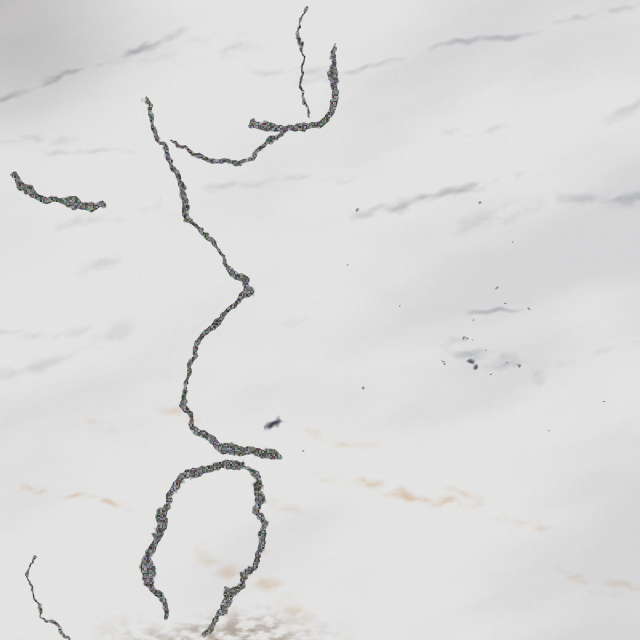
Give the GLSL for this texture, as a WebGL 1 fragment shader.

```glsl
precision highp float;
// Pale polished marble with soft grey and ochre veins and grainy dark cracks.
uniform vec2 u_resolution;

vec2 hash2(vec2 p) {
  vec3 q = fract(p.xyx * vec3(0.1031, 0.1030, 0.0973));
  q += dot(q, q.yzx + 33.33);
  return fract((q.xx + q.yz) * q.zy);
}

float cornerSlope(vec2 cell, vec2 offset) {
  float angle = 6.2832 * hash2(cell + 57.0).x;
  return dot(vec2(cos(angle), sin(angle)), offset);
}

// Gradient noise, roughly -0.7 to 0.7
float noise(vec2 p) {
  vec2 i = floor(p), f = fract(p), e = vec2(1.0, 0.0);
  vec2 u = f * f * f * (f * (f * 6.0 - 15.0) + 10.0);
  return mix(mix(cornerSlope(i, f), cornerSlope(i + e, f - e), u.x),
             mix(cornerSlope(i + e.yx, f - e.yx), cornerSlope(i + 1.0, f - 1.0), u.x), u.y);
}

float fbm(vec2 p) {
  float sum = 0.0, amp = 1.0;
  for (int i = 0; i < 4; i++) {
    sum += amp * noise(p);
    p = p * 2.03 + 7.1;
    amp *= 0.5;
  }
  return sum;
}

vec2 warp(vec2 p, float scale) {
  return vec2(noise(p * scale), noise(p * scale + 31.7));
}

// Distance to a segment, and the position along it
vec2 segment(vec2 p, vec2 a, vec2 b) {
  vec2 ab = b - a;
  float t = clamp(dot(p - a, ab) / dot(ab, ab), 0.0, 1.0);
  return vec2(length(p - a - ab * t), t);
}

// Soft streak that fades out at both ends
float vein(vec2 p, vec2 a, vec2 b, float width) {
  vec2 s = segment(p, a, b);
  return (1.0 - smoothstep(0.0, width, s.x)) * sqrt(max(sin(3.1416 * s.y), 0.0));
}

// Distance to a bent crack from a to b, pulled towards c
float crack(vec2 p, vec2 a, vec2 c, vec2 b, float width) {
  float d = 9.0;
  vec2 last = a;
  for (int i = 1; i <= 9; i++) {
    float t = float(i) / 9.0;
    vec2 next = mix(mix(a, c, t), mix(c, b, t), t);
    d = min(d, segment(p, last, next).x);
    last = next;
  }
  return d - width;
}

void main() {
  vec2 p = gl_FragCoord.xy / u_resolution.y;
  float pixel = 1.0 / u_resolution.y;
  vec2 slant = vec2(p.x * 0.95 + p.y * 0.3, p.y * 0.95 - p.x * 0.3);

  // Clouded ground, greyer to the right and in the upper left corner
  float cloud = fbm(slant * vec2(1.8, 5.0) + 3.0);
  float shade = smoothstep(-0.15, 0.85, cloud + 0.45 * smoothstep(0.5, 1.1, p.x));
  vec3 color = mix(vec3(0.892, 0.891, 0.889), vec3(0.836, 0.837, 0.843), shade);
  color -= vec3(0.10, 0.105, 0.11) * (1.0 - smoothstep(0.0, 0.3, length(p - vec2(0.0, 1.0))));
  color += 0.008 * noise(p * 130.0);

  // Grey veins, rising to the right
  vec2 q = p + 0.03 * warp(p, 7.0) + 0.009 * warp(p, 38.0);
  float patchy = smoothstep(-0.35, 0.5, fbm(slant * vec2(14.0, 40.0)));
  float grey = vein(q, vec2(-0.06, 0.82), vec2(0.30, 0.96), 0.010);
  grey += 0.6 * vein(q, vec2(0.45, 0.87), vec2(1.05, 1.0), 0.008);
  grey += 0.8 * vein(q, vec2(0.55, 0.65), vec2(0.82, 0.72), 0.013);
  grey += 0.6 * vein(q, vec2(0.86, 0.685), vec2(1.1, 0.69), 0.02);
  grey += 0.7 * vein(q, vec2(0.70, 0.515), vec2(0.87, 0.505), 0.008);
  grey += 0.7 * vein(q, vec2(0.68, 0.47), vec2(0.86, 0.41), 0.020);
  for (int i = 0; i < 16; i++) {
    vec2 h = hash2(vec2(float(i), 4.0)), k = hash2(vec2(float(i), 19.0));
    vec2 start = vec2(h.x * 1.1 - 0.15, 0.36 + 0.6 * h.y);
    vec2 span = (0.06 + 0.2 * k.x) * vec2(1.0, 0.55 * k.y - 0.08);
    grey += 0.38 * vein(q, start, start + span, 0.006 + 0.012 * k.y);
  }
  color -= vec3(0.21, 0.20, 0.185) * min(grey, 1.0) * patchy;

  // Ochre veins, falling to the right
  float ochre = vein(q, vec2(0.03, 0.245), vec2(0.21, 0.20), 0.008);
  ochre += 0.9 * vein(q, vec2(0.48, 0.265), vec2(0.88, 0.17), 0.013);
  ochre += 0.7 * vein(q, vec2(0.31, 0.15), vec2(0.48, 0.02), 0.020);
  for (int i = 0; i < 9; i++) {
    vec2 h = hash2(vec2(float(i), 71.0)), k = hash2(vec2(float(i), 83.0));
    vec2 start = vec2(h.x, 0.04 + 0.36 * h.y);
    ochre += 0.45 * vein(q, start, start + (0.05 + 0.08 * k.x) * vec2(1.0, -0.2 - 0.5 * k.y), 0.011);
  }
  color -= vec3(0.06, 0.14, 0.23) * min(ochre, 1.0) * patchy;

  // Brown grainy stain along the bottom
  float stain = (1.0 - smoothstep(0.0, 0.055, q.y)) * smoothstep(0.12, 0.3, p.x) * (1.0 - smoothstep(0.4, 0.58, p.x));
  color -= vec3(0.20, 0.24, 0.28) * stain * smoothstep(-0.4, 0.5, fbm(p * vec2(40.0, 80.0)));

  // Blue-black specks, clustered on the right
  vec2 r = p + 0.006 * warp(p, 90.0);
  float speck = vein(r, vec2(0.413, 0.331), vec2(0.442, 0.345), 0.008);
  for (int i = 0; i < 24; i++) {
    vec2 h = hash2(vec2(float(i), 7.0)), k = hash2(vec2(float(i), 29.0));
    vec2 center = vec2(0.73, 0.47) + (h - 0.5) * vec2(0.6, 0.5) * k.x;
    float d = length((r - center) * vec2(0.8, 1.2));
    speck += (0.3 + 0.6 * k.y) * (1.0 - smoothstep(0.0, 0.002 + 0.005 * k.y * k.y, d));
  }
  color = mix(color, vec3(0.22, 0.24, 0.28), min(speck, 1.0));

  // Cracks with ragged edges
  vec2 c = p + 0.022 * warp(p, 13.0) + 0.010 * warp(p, 42.0) + 0.004 * warp(p, 130.0);
  float w = 0.0062 + 0.005 * noise(p * 22.0);
  float d = crack(c, vec2(0.228, 0.838), vec2(0.27, 0.69), vec2(0.39, 0.54), w * 0.7);
  d = min(d, crack(c, vec2(0.39, 0.54), vec2(0.25, 0.45), vec2(0.305, 0.325), w));
  d = min(d, crack(c, vec2(0.305, 0.325), vec2(0.36, 0.30), vec2(0.435, 0.287), w));
  d = min(d, crack(c, vec2(0.267, 0.775), vec2(0.36, 0.70), vec2(0.447, 0.80), w * 0.6));
  d = min(d, crack(c, vec2(0.40, 0.81), vec2(0.55, 0.77), vec2(0.52, 0.925), w * 1.15));
  d = min(d, crack(c, vec2(0.485, 0.985), vec2(0.46, 0.90), vec2(0.48, 0.825), w * 0.3));
  d = min(d, crack(c, vec2(0.026, 0.72), vec2(0.12, 0.66), vec2(0.166, 0.69), w));
  d = min(d, crack(c, vec2(0.247, 0.04), vec2(0.205, 0.27), vec2(0.37, 0.28), w * 1.15));
  d = min(d, crack(c, vec2(0.37, 0.28), vec2(0.47, 0.20), vec2(0.325, 0.01), w * 0.85));
  d = min(d, crack(c, vec2(0.055, 0.13), vec2(0.02, 0.06), vec2(0.115, 0.0), w * 0.3));

  // Tinted mineral grains fill the cracks
  vec2 grain = hash2(floor(p * 400.0)), tint = hash2(floor(p * 400.0) + 211.0);
  vec3 fill = vec3(0.22 + 0.30 * grain.x + 0.14 * grain.y * grain.y);
  fill += 0.14 * (vec3(tint, grain.y) - 0.5);
  color = mix(color, fill, 1.0 - smoothstep(-pixel, pixel, d));
  gl_FragColor = vec4(color, 1.0);
}
```
